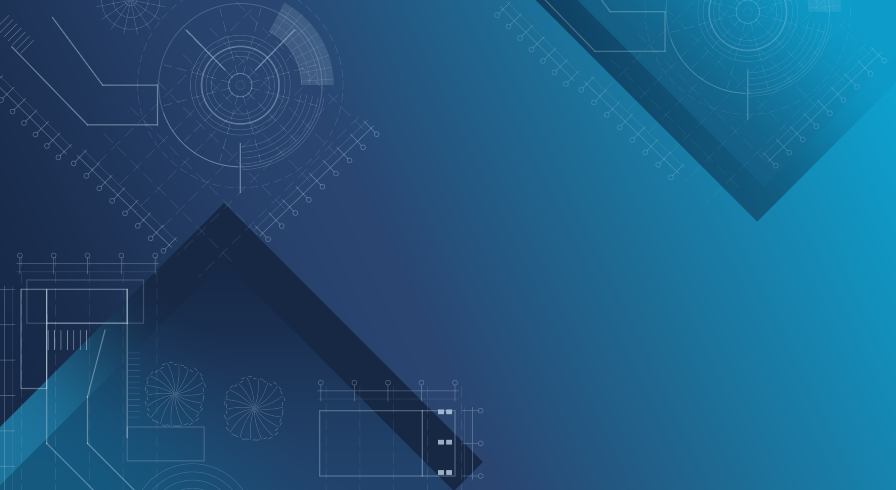
Reproduce this background procedurally as a WebGL 2 fragment shader.

```glsl
#version 300 es
precision highp float;

uniform vec2 u_resolution;
out vec4 fragColor;

const float TAU = 6.2831853;
float px; // size of one pixel in canvas units

float hash(float n) { return fract(sin(n * 127.1) * 43758.5453); }

float fill(float d) { return clamp(0.5 - d / px, 0.0, 1.0); }

float stroke(float d, float width) { return fill(abs(d) - width); }

float between(float x, float lo, float hi) { return fill(max(lo - x, x - hi)); }

float inside(vec2 p, vec4 box) {
  return between(p.x, box.x, box.z) * between(p.y, box.y, box.w);
}

float stripes(float x, float gap) { return stroke((fract(x / gap) - 0.5) * gap, 0.002); }

float dashes(float x, float period) {
  return smoothstep(0.12, 0.2, abs(fract(x / period) - 0.5));
}

float wall(vec2 p, vec4 ends) {
  vec2 a = p - ends.xy, b = ends.zw - ends.xy;
  return stroke(length(a - b * clamp(dot(a, b) / dot(b, b), 0.0, 1.0)), 0.005);
}

float frame(vec2 p, vec4 box) {
  vec2 d = abs(p - 0.5 * (box.xy + box.zw)) - 0.5 * (box.zw - box.xy);
  return stroke(length(max(d, 0.0)) + min(max(d.x, d.y), 0.0), 0.005);
}

float spokes(vec2 q, float count) {
  float turn = atan(q.y, q.x) / TAU * count;
  return stroke((fract(turn) - 0.5) * TAU / count * length(q), 0.002);
}

// Measuring line with evenly spaced ticks and bubbles
float dimension(vec2 p, vec4 ends, float count) {
  vec2 t = ends.zw - ends.xy;
  float len = length(t), gap = len / count;
  t /= len;
  p -= ends.xy;
  float s = dot(p, t), o = dot(p, vec2(-t.y, t.x)), x = s - round(s / gap) * gap;
  float ink = stroke(o, 0.003) + 0.6 * stroke(o - 0.07, 0.002);
  ink += stroke(x, 0.003) * between(o, -0.05, 0.09);
  ink += stroke(length(vec2(x, o + 0.07)) - 0.02, 0.003);
  return 0.8 * min(ink, 1.0) * between(s, -0.03, len + 0.03);
}

// Round hall with angled wings
float rotunda(vec2 q) {
  float r = length(q), a = atan(q.y, q.x);
  vec2 g = vec2(q.x + q.y, q.x - q.y) * 0.7071;
  float ink = 0.6 * stripes(r, 0.045) * between(r, 0.22, 0.46);
  ink += 0.6 * spokes(q, 12.0) * dashes(r, 0.13) * between(r, 0.03, 0.68);
  ink += stroke(r - 0.1, 0.003) + stroke(r - 0.33, 0.004);
  ink += stroke(r - 0.7, 0.004) * (0.5 + 0.5 * between(a, 1.6, 2.8));
  ink += 0.45 * stroke(r - 0.88, 0.002) * dashes(a, 0.12);
  // Shaded fan and curved steps
  ink += inside(vec2(r, a), vec4(0.52, -1.08, 0.8, 0)) * (0.32 + 0.35 * (spokes(q, 48.0) + stripes(r, 0.07)));
  ink += 0.6 * stripes(r, 0.05) * inside(vec2(r, a), vec4(0.5, 0.15, 0.74, 1.55));
  // Dashed diagonal grid
  float grid = stripes(g.x, 0.26) * dashes(g.y, 0.16) + stripes(g.y, 0.32) * dashes(g.x, 0.16);
  ink += 0.4 * grid * inside(g, vec4(-0.54, -1.41, 1.04, 0.53));
  // Walls
  ink += wall(q, vec4(-1.96, -0.33, -1.31, 0.34));
  ink += wall(q, vec4(-1.31, 0.34, -0.71, 0.34));
  ink += wall(q, vec4(-1.61, -0.58, -1.18, 0));
  ink += wall(q, vec4(-1.18, 0, -0.71, 0));
  ink += wall(q, vec4(-0.71, 0, -0.71, 0.34));
  ink += wall(vec2(abs(q.x), q.y), vec4(0.13, -0.13, 0.46, -0.47));
  ink += wall(q, vec4(0, 0.5, 0, 0.92));
  // Small round room and stair
  vec2 room = q - vec2(-0.94, -0.73);
  ink += 0.6 * (spokes(room, 16.0) + stripes(length(room), 0.1)) * fill(length(room) - 0.3);
  ink += stripes(g.x, 0.05) * inside(g, vec4(-1.85, -1.14, -1.5, -0.98));
  // Measurements
  ink += dimension(q, vec4(-0.61, 1.37, -1.38, 0.62), 7.0);
  ink += dimension(q, vec4(1.12, 0.37, 0.19, 1.27), 8.0);
  return min(ink + dimension(q, vec4(-1.51, 0.57, -2.1, -0.02), 6.0), 1.0);
}

// Tree seen from above, with bent branches of random length
float tree(vec2 q) {
  float r = length(q), turn = (atan(q.y, q.x) / TAU + 0.5) * 18.0 + 2.5 * r;
  float reach = 0.24 + 0.07 * hash(mod(floor(turn), 18.0));
  float branch = stroke((fract(turn) - 0.5) * TAU / 18.0 * r, 0.002) * fill(r - reach);
  return 0.7 * max(branch, stroke(r - reach, 0.003) * dashes(turn, 1.0));
}

// Upright house with stair, trees and side building
float house(vec2 p) {
  float r = length(p - vec2(1.65, 4.5));
  float ink = frame(p, vec4(0.18, 2.48, 0.4, 3.33)) + frame(p, vec4(0.4, 2.48, 1.09, 2.77));
  ink += 0.5 * (frame(p, vec4(0.23, 2.4, 1.23, 2.77)) + frame(p, vec4(1.09, 3.66, 1.75, 3.95)));
  ink += wall(p, vec4(0.4, 2.7, 0.4, 3.8)) + wall(p, vec4(1.09, 2.48, 1.09, 3.75));
  ink += wall(p, vec4(0.9, 2.83, 0.75, 3.4)) + wall(p, vec4(0.75, 3.4, 0.75, 3.8));
  ink += wall(p, vec4(0.75, 3.8, 1.15, 4.2)) + wall(p, vec4(0.4, 3.8, 0.8, 4.2));
  ink += 2.0 * stripes(p.x, 0.055) * inside(p, vec4(0.4, 2.83, 0.76, 3));
  ink += 0.5 * stripes(p.y, 0.05) * inside(p, vec4(1.1, 3, 1.2, 3.6));
  ink += 0.6 * stripes(r, 0.07) * between(r, 0.25, 0.56);
  ink += dimension(p, vec4(0.17, 2.26, 1.33, 2.26), 4.0) + dimension(p, vec4(0.04, 4.3, 0.04, 2.48), 6.0);
  ink += tree(p - vec2(1.5, 3.38)) + tree(p - vec2(2.18, 3.5));
  // Side building and shared dashed axes
  ink += 0.8 * frame(p, vec4(2.74, 3.52, 3.9, 4.08)) + wall(p, vec4(3.62, 3.52, 3.62, 4.08));
  ink += dimension(p, vec4(2.75, 3.35, 3.9, 3.35), 4.0) + dimension(p, vec4(4.05, 3.52, 4.05, 4.08), 2.0);
  float sites = inside(p, vec4(0.1, 2.2, 1.4, 4.2)) + inside(p, vec4(2.66, 3.3, 4, 4.2));
  ink += 0.4 * stripes(p.x - 0.04, 0.29) * dashes(p.y, 0.14) * sites;
  float row = (fract((p.y - 3.4) / 0.26) - 0.5) * 0.26;
  ink += 2.0 * stroke(row, 0.02) * dashes(p.x, 0.07) * inside(p, vec4(3.74, 3.45, 3.88, 4.12));
  return min(ink, 1.8);
}

void main() {
  // Canvas is 4.2 units tall, with y running down
  px = 4.2 / u_resolution.y;
  vec2 p = gl_FragCoord.xy * px;
  float t = dot(p, vec2(0.9, 0.43));
  p.y = 4.2 - p.y;
  float s = p.x + p.y, d = p.x - p.y;

  // Diagonal backdrop
  vec3 col = mix(vec3(0.09, 0.16, 0.28), vec3(0.16, 0.27, 0.44), smoothstep(0.4, 3.9, t));
  col = mix(col, vec3(0.11, 0.43, 0.59), clamp((t - 3.87) / 1.95, 0.0, 1.0));
  col = mix(col, vec3(0.05, 0.63, 0.81), clamp((t - 5.8) / 2.6, 0.0, 1.0));

  // Lower chevrons
  float left = 1.0 - smoothstep(-3.6, -1.0, d);
  vec3 band = mix(vec3(0.09, 0.155, 0.27), vec3(0.11, 0.45, 0.61), left);
  vec3 core = mix(vec3(0.09, 0.16, 0.28), vec3(0.13, 0.26, 0.42), smoothstep(2.2, 4.2, p.y));
  core = mix(core, vec3(0.07, 0.37, 0.52), left * 0.8);
  col = mix(col, band, fill(max(max(3.66 - s, d - 0.18), s - 8.1) * 0.7071));
  col = mix(col, core, fill(max(4.16 - s, d + 0.32) * 0.7071));

  // Upper chevrons
  band = mix(vec3(0.06, 0.24, 0.37), vec3(0.07, 0.34, 0.48), p.y / 1.9);
  band = mix(band, vec3(0.05, 0.6, 0.78), smoothstep(4.4, 7.0, d));
  core = mix(vec3(0.08, 0.37, 0.52), vec3(0.05, 0.61, 0.79), smoothstep(4.8, 7.3, d));
  col = mix(col, band, fill(max(4.59 - d, s - 8.39) * 0.7071));
  col = mix(col, core, fill(max(4.95 - d, s - 8.15) * 0.7071));

  // Drafting lines
  float ink = max(0.45 * rotunda(p - vec2(2.06, 0.73)), 0.3 * rotunda(p - vec2(6.41, 0.1)));
  fragColor = vec4(mix(col, vec3(0.78, 0.86, 0.92), max(ink, 0.42 * house(p))), 1.0);
}
```
